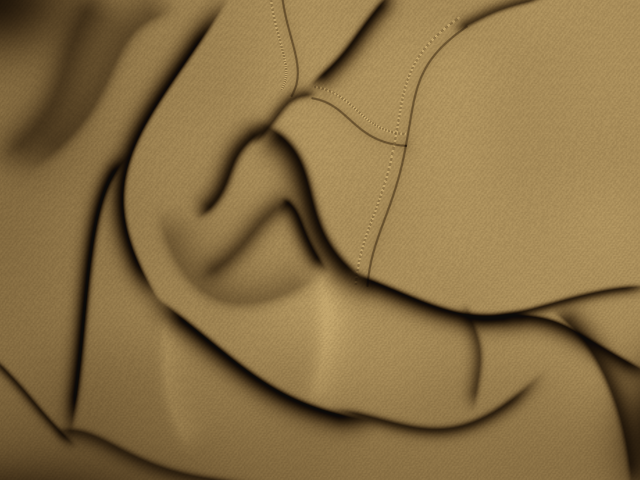
Reproduce this texture procedurally as a WebGL 1 fragment shader.

```glsl
precision highp float;
uniform vec2 u_resolution;

float hash(vec2 p) {
  return fract(sin(dot(p, vec2(127.1, 311.7))) * 43758.5);
}

float noise(vec2 p) {
  vec2 i = floor(p), f = fract(p);
  f *= f * (3.0 - 2.0 * f);
  vec2 e = vec2(0, 1);
  return mix(mix(hash(i), hash(i + e.yx), f.x),
             mix(hash(i + e), hash(i + e.yy), f.x), f.y);
}

// Cubic through four points: x = signed distance (positive below a rightward path), y = parameter
vec2 curve(vec2 p, vec4 ab, vec4 cd) {
  vec2 a = ab.xy, b = ab.zw, c = cd.xy, d = cd.zw;
  vec2 k1 = -5.5 * a + 9.0 * b - 4.5 * c + d;
  vec2 k2 = 9.0 * a - 22.5 * b + 18.0 * c - 4.5 * d;
  vec2 k3 = 4.5 * (d - a + 3.0 * (b - c));
  float t = 0.0, nearest = 1e5;
  for (int i = 0; i <= 10; i++) {
    float s = float(i) / 10.0;
    vec2 q = p - (a + s * (k1 + s * (k2 + s * k3)));
    if (dot(q, q) < nearest) { nearest = dot(q, q); t = s; }
  }
  vec2 q, tangent;
  for (int i = 0; i < 4; i++) {
    q = p - (a + t * (k1 + t * (k2 + t * k3)));
    tangent = k1 + t * (2.0 * k2 + 3.0 * t * k3);
    t = clamp(t + dot(q, tangent) / dot(tangent, tangent), 0.0, 1.0);
  }
  q = p - (a + t * (k1 + t * (k2 + t * k3)));
  float side = tangent.x * q.y - tangent.y * q.x;
  return vec2(side < 0.0 ? -length(q) : length(q), t);
}

// shape: falloff on the positive side, on the negative side, depth (negative lightens)
float fold(vec2 p, vec4 ab, vec4 cd, vec3 shape) {
  vec2 h = curve(p, ab, cd);
  float q = abs(h.x) / (h.x > 0.0 ? shape.x : shape.y);
  float taper = smoothstep(0.0, 0.15, h.y) * smoothstep(1.0, 0.85, h.y);
  return 1.0 - shape.z * taper * exp(-pow(q, 1.5));
}

// Sewn line with a row of pale threads beside it
float seam(vec2 p, vec4 ab, vec4 cd) {
  vec2 h = curve(p, ab, cd);
  float inside = step(0.001, h.y) * step(h.y, 0.999);
  float line = smoothstep(0.022, 0.004, abs(h.x));
  float row = smoothstep(0.024, 0.004, abs(h.x - 0.14)) * inside;
  float thread = smoothstep(-0.2, 0.5, sin(h.y * 200.0));
  return 1.0 - 0.32 * line + row * mix(-0.15, 0.16, thread) - 0.07 * exp(-abs(h.x) * 18.0);
}

float shadow(vec2 p, vec2 center, vec2 radius, float depth) {
  vec2 q = (p - center) / radius;
  return 1.0 - depth * exp(-dot(q, q));
}

void main() {
  // Cloth space: 7.68 wide, 5.76 tall, y pointing down
  vec2 p = gl_FragCoord.xy / u_resolution;
  p = vec2(p.x, 1.0 - p.y) * vec2(7.68, 5.76);

  // Broad light
  float light = mix(0.8, 1.0, smoothstep(0.0, 4.0, p.x));
  light *= mix(1.0, 0.8, smoothstep(3.6, 5.8, p.y));
  light *= 0.96 + 0.07 * noise(p * 1.1);
  light *= shadow(p, vec2(-0.1, 0.0), vec2(0.9, 0.6), 0.75);
  light *= shadow(p, vec2(7.95, 5.2), vec2(0.45, 0.8), 0.85);
  light *= shadow(p, vec2(0.0, 6.0), vec2(2.0, 0.45), 0.5);

  // Left drape
  light *= fold(p, vec4(2.8, -0.15, 1.88, 1.25), vec4(1.47, 2.4, 2.05, 3.85), vec3(0.13, 0.03, 0.92));
  light *= fold(p, vec4(1.6, 1.85, 1.17, 2.6), vec4(1.0, 3.9, 0.8, 5.35), vec3(0.1, 0.04, 0.97));
  light *= fold(p, vec4(2.2, 0.1, 1.5, 0.5), vec4(1.12, 1.25, 0.2, 2.1), vec3(0.3, 0.07, 0.35));
  light *= fold(p, vec4(1.3, -0.2, 0.85, 0.6), vec4(0.6, 1.3, -0.2, 2.05), vec3(0.2, 0.3, 0.42));
  light *= fold(p, vec4(-0.2, 4.2, 0.25, 4.65), vec4(0.55, 5.0, 0.95, 5.4), vec3(0.06, 0.03, 0.7));
  light *= fold(p, vec4(0.6, 5.2, 1.2, 5.27), vec4(1.9, 5.6, 3.2, 5.8), vec3(0.12, 0.04, 0.6));

  // Lower sweep
  light *= fold(p, vec4(1.75, 3.5, 2.7, 4.25), vec4(3.5, 4.78, 4.6, 5.08), vec3(0.15, 0.035, 0.95));
  light *= fold(p, vec4(3.9, 4.9, 4.8, 5.1), vec4(5.6, 5.1, 6.6, 4.4), vec3(0.09, 0.04, 0.7));
  light *= fold(p, vec4(1.95, 3.7, 2.0, 4.3), vec4(2.05, 4.8, 2.35, 5.5), vec3(0.08, 0.25, -0.13));
  light *= fold(p, vec4(3.8, 3.0, 3.9, 3.6), vec4(3.9, 4.2, 3.7, 5.0), vec3(0.12, 0.25, -0.14));

  // Central twist
  light *= fold(p, vec4(3.0, 1.45, 3.62, 2.0), vec4(3.85, 2.75, 4.6, 3.52), vec3(0.2, 0.05, 0.88));
  light *= fold(p, vec4(3.3, 1.5, 2.85, 1.85), vec4(2.68, 2.25, 2.3, 2.65), vec3(0.13, 0.05, 0.8));
  light *= fold(p, vec4(3.6, 2.35, 3.15, 2.65), vec4(2.85, 3.0, 2.3, 3.4), vec3(0.14, 0.12, 0.5));
  light *= fold(p, vec4(3.35, 2.38, 3.55, 2.55), vec4(3.68, 2.85, 3.95, 3.3), vec3(0.1, 0.04, 0.85));
  light *= fold(p, vec4(1.9, 2.4, 2.3, 3.35), vec4(3.0, 3.62, 3.95, 3.2), vec3(0.08, 0.3, 0.28));
  light *= fold(p, vec4(3.85, 1.13, 3.5, 1.2), vec4(3.3, 1.42, 3.0, 1.75), vec3(0.08, 0.04, 0.6));

  // Right panel and its hem
  light *= fold(p, vec4(4.1, 3.25, 4.9, 3.56), vec4(5.6, 3.78, 6.4, 3.72), vec3(0.14, 0.035, 0.93));
  light *= fold(p, vec4(5.5, 3.78, 6.2, 3.76), vec4(7.0, 3.55, 7.9, 3.45), vec3(0.07, 0.03, 0.75));
  light *= fold(p, vec4(5.9, 3.78, 6.6, 3.85), vec4(7.1, 4.1, 8.0, 4.6), vec3(0.13, 0.03, 0.85));
  light *= fold(p, vec4(5.55, 3.6, 5.72, 4.05), vec4(5.75, 4.4, 5.65, 5.0), vec3(0.1, 0.04, 0.5));
  light *= fold(p, vec4(6.6, 3.7, 7.1, 4.2), vec4(7.45, 5.0, 7.6, 6.0), vec3(0.04, 0.15, 0.65));
  light *= fold(p, vec4(4.8, -0.2, 4.35, 0.35), vec4(4.1, 0.68, 3.65, 1.1), vec3(0.04, 0.12, 0.85));
  light *= fold(p, vec4(5.4, 0.4, 5.8, 0.2), vec4(6.1, 0.08, 6.6, -0.05), vec3(0.03, 0.08, 0.6));

  // Seams
  light *= seam(p, vec4(5.6, 0.32, 5.15, 0.75), vec4(4.97, 1.2, 4.87, 1.75));
  light *= seam(p, vec4(4.87, 1.75, 4.7, 2.4), vec4(4.52, 2.9, 4.41, 3.43));
  light *= seam(p, vec4(4.87, 1.75, 4.4, 1.6), vec4(4.1, 1.35, 3.75, 1.18));
  light *= seam(p, vec4(3.38, -0.1, 3.48, 0.4), vec4(3.57, 0.8, 3.5, 1.15));

  // Twill weave and grain
  light *= 1.0 + 0.025 * sin((p.x + p.y * 0.8) * 130.0) + 0.07 * (noise(p * 60.0) - 0.5);
  light = clamp(light, 0.0, 1.15);
  vec3 cloth = vec3(0.67, 0.56, 0.355) * pow(vec3(light), vec3(1.0, 1.13, 1.35));
  gl_FragColor = vec4(max(cloth, vec3(0.045, 0.04, 0.03)), 1.0);
}
```
